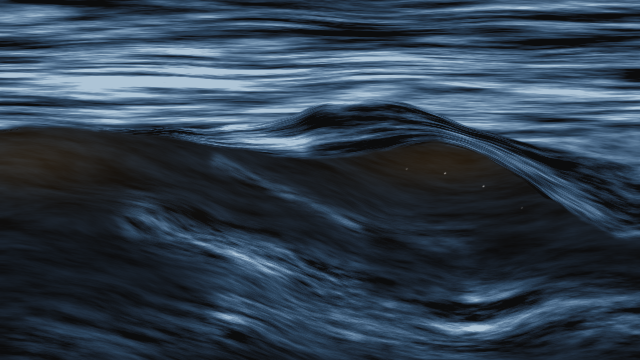
Reproduce this texture procedurally as a WebGL 1 fragment shader.

```glsl
precision highp float;
// Dark rolling sea wave with a brown translucent face and blue sky sheen.
uniform vec2 u_resolution;

const float ASPECT = 1.778;
const float CREST_BASE = 0.645;
const float CREST_PEAK = 0.085;
const float EDGE_SOFT = 0.010;
const float SEA_CONTRAST = 1.75;
const float FACE_CONTRAST = 1.9;
const vec3 INK = vec3(0.045, 0.046, 0.050);
const vec3 DEEP = vec3(0.11, 0.16, 0.22);
const vec3 BLUE = vec3(0.17, 0.27, 0.37);
const vec3 STEEL = vec3(0.29, 0.41, 0.53);
const vec3 PALE = vec3(0.45, 0.57, 0.68);
const vec3 SKY = vec3(0.68, 0.77, 0.84);
const vec3 AMBER = vec3(0.085, 0.052, 0.010);

float hash(vec2 p) {
  return fract(sin(dot(p, vec2(127.1, 311.7))) * 43758.55);
}

float noise(vec2 p) {
  vec2 i = floor(p), f = fract(p);
  f = f * f * (3.0 - 2.0 * f);
  return mix(mix(hash(i), hash(i + vec2(1, 0)), f.x),
             mix(hash(i + vec2(0, 1)), hash(i + vec2(1, 1)), f.x), f.y);
}

float fbm(vec2 p) {
  float sum = 0.0, amp = 0.5;
  for (int i = 0; i < 5; i++) {
    sum += amp * noise(p);
    p = mat2(0.97, 0.16, -0.16, 0.97) * p * 2.05 + 7.3;
    amp *= 0.52;
  }
  return sum;
}

// Soft light around a line segment
float streak(vec2 p, vec2 a, vec2 b, float width) {
  vec2 stretch = vec2(ASPECT, 1.0);
  vec2 d = (b - a) * stretch, q = (p - a) * stretch;
  q -= d * clamp(dot(q, d) / dot(d, d), 0.0, 1.0);
  return exp(-dot(q, q) / (width * width));
}

float blob(vec2 p, vec2 centre, vec2 size) {
  vec2 q = (p - centre) / size;
  return exp(-dot(q, q));
}

// Maps brightness to the water palette
vec3 waterTone(float v) {
  v = clamp(v, 0.0, 1.0) * 5.0;
  vec3 c = mix(INK, DEEP, clamp(v, 0.0, 1.0));
  c = mix(c, BLUE, clamp(v - 1.0, 0.0, 1.0));
  c = mix(c, STEEL, clamp(v - 2.0, 0.0, 1.0));
  c = mix(c, PALE, clamp(v - 3.0, 0.0, 1.0));
  return mix(c, SKY, clamp(v - 4.0, 0.0, 1.0));
}

float crestLine(float x) {
  return CREST_BASE + CREST_PEAK * blob(vec2(x, 0), vec2(0.57, 0), vec2(0.13, 1))
    - 0.10 * smoothstep(0.65, 1.0, x) + 0.012 * (noise(vec2(x * 22.0, 3.0)) - 0.5);
}

float faceLine(float x) {
  return 0.65 - 0.085 * smoothstep(0.1, 0.5, x) - 0.235 * smoothstep(0.72, 1.0, x)
    + 0.045 * blob(vec2(x, 0), vec2(0.67, 0), vec2(0.08, 1));
}

// Distant water: flat streaks and dark swells
float openSea(vec2 p) {
  float zoom = mix(1.0, 1.5, smoothstep(0.6, 1.0, p.y));
  vec2 q = vec2(p.x * 7.0, p.y * 32.0 * zoom);
  q.y += 2.2 * noise(vec2(p.x * 5.0, p.y * 14.0));
  float v = 0.46 + 0.19 * exp(-pow((p.y - 0.76) / 0.09, 2.0));
  v += SEA_CONTRAST * (fbm(q) - 0.49) + 0.35 * (fbm(q * vec2(4.0, 2.5)) - 0.49);
  vec2 w = p + vec2(0.0, 0.022 * (noise(vec2(p.x * 9.0, 1.0)) - 0.5));
  v -= 0.45 * blob(w, vec2(0.20, 0.985), vec2(0.16, 0.018));
  v -= 0.40 * blob(w, vec2(0.32, 0.902), vec2(0.10, 0.018));
  v -= 0.42 * blob(w, vec2(0.55, 0.912), vec2(0.14, 0.020));
  v -= 0.42 * blob(w, vec2(0.86, 0.885), vec2(0.17, 0.024));
  v -= 0.30 * blob(w, vec2(0.50, 0.775), vec2(0.06, 0.016));
  v -= 0.30 * blob(w, vec2(0.87, 0.710), vec2(0.07, 0.018));
  v -= 0.60 * blob(w, vec2(1.00, 0.780), vec2(0.035, 0.030));
  v -= 0.25 * blob(w, vec2(0.05, 0.720), vec2(0.10, 0.030));
  return v + 0.22 * blob(p, vec2(0.25, 0.79), vec2(0.22, 0.04));
}

// Sky-lit shoulder with streaks that follow the crest
float shoulder(vec2 p, float crest, float face) {
  float t = (crest - p.y) / max(crest - face, 0.025);
  float n = fbm(vec2(p.x * 11.0 + t * 2.5, t * 8.0 + 2.0 * noise(p * 12.0)));
  float v = 0.29 + 1.5 * (n - 0.49) + 0.5 * (fbm(vec2(p.x * 40.0, t * 26.0)) - 0.49);
  v += 0.42 * streak(p, vec2(0.36, 0.645), vec2(0.47, 0.590), 0.030);
  v -= 0.24 * streak(p, vec2(0.49, 0.670), vec2(0.68, 0.640), 0.032);
  v += 0.38 * exp(-t * t * 90.0) * blob(p, vec2(0.57, 0.72), vec2(0.12, 0.10));
  return v - 0.10 * smoothstep(0.7, 0.9, p.x);
}

// Near face: diagonal reflections over dark water
float waveFace(vec2 p) {
  float flow = p.y + 0.32 * smoothstep(0.0, 0.75, p.x) - 0.06 * smoothstep(0.7, 1.0, p.x);
  flow += 0.035 * (noise(p * vec2(8.0, 12.0)) - 0.5);
  float ripple = fbm(vec2(p.x * 10.0, flow * 38.0)) - 0.49;
  float fine = fbm(vec2(p.x * 38.0, flow * 105.0)) - 0.49;
  float sheen = 0.36 * streak(p, vec2(0.22, 0.39), vec2(0.54, 0.22), 0.055);
  sheen += 0.22 * streak(p, vec2(0.34, 0.55), vec2(0.56, 0.37), 0.020);
  sheen += 0.26 * streak(p, vec2(0.38, 0.15), vec2(0.72, 0.07), 0.110);
  sheen += 0.28 * streak(p, vec2(0.75, 0.14), vec2(1.00, 0.12), 0.090);
  sheen += 0.12 * streak(p, vec2(0.05, 0.05), vec2(0.35, 0.08), 0.080);
  sheen += 0.10 * streak(p, vec2(0.57, 0.37), vec2(0.72, 0.33), 0.050);
  return 0.07 + sheen * (0.9 + FACE_CONTRAST * (2.0 * ripple + fine)) + 0.22 * ripple + 0.10 * fine;
}

void main() {
  vec2 p = gl_FragCoord.xy / u_resolution;
  float crest = crestLine(p.x), face = faceLine(p.x);
  float wobble = 0.03 * (fbm(vec2(p.x * 16.0, p.y * 30.0)) - 0.49);
  float top = mix(shoulder(p, crest, face), openSea(p), smoothstep(-0.004, 0.004, p.y - crest));
  float faceMask = 1.0 - smoothstep(-EDGE_SOFT, EDGE_SOFT, p.y - min(face, crest) - wobble);
  vec3 colour = waterTone(mix(top, waveFace(p), faceMask));
  // Light through the thin upper face
  float glow = blob(p, vec2(0.04, 0.56), vec2(0.15, 0.09)) + blob(p, vec2(0.69, 0.55), vec2(0.12, 0.065));
  colour += AMBER * faceMask * (glow + 0.2 * smoothstep(0.25, 0.5, p.y));
  // Tiny spray glints
  for (int i = 0; i < 5; i++) {
    float k = float(i);
    vec2 spot = vec2(0.635 + 0.06 * k, 0.53 - 0.012 * k * k);
    colour += 0.5 * streak(p, spot, spot + vec2(0.001), 0.0022) * hash(vec2(k, 4.0));
  }
  gl_FragColor = vec4(colour, 1.0);
}
```
